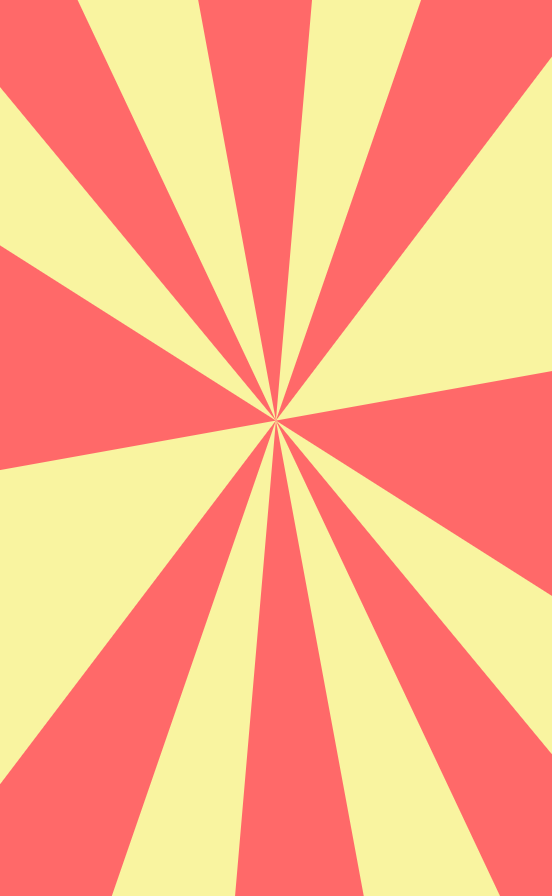
Reproduce this background procedurally as a Shadertoy shader.

```glsl
// Two-colour sunburst: uneven wedges cut by straight lines through one hub.

const vec3 CORAL = vec3(1.0, 0.412, 0.412);
const vec3 CREAM = vec3(0.978, 0.955, 0.629);
const vec2 HUB = vec2(0.4998, 0.5306);   // fraction of the canvas
const float EDGE_SOFTNESS = 1.0;         // edge width in pixels
const int LINE_COUNT = 8;

// Angle of each dividing line, in degrees counterclockwise from the right
const float LINE_ANGLES[LINE_COUNT] = float[LINE_COUNT](
    10.17, 52.82, 70.96, 85.09, 100.47, 115.24, 129.60, 147.58);

// Signed distance from p to a line through the origin
float lineDistance(vec2 p, float angle) {
    return p.y * cos(angle) - p.x * sin(angle);
}

// Smooth alternating sign: +1 in coral wedges, -1 in cream wedges
float wedgeSign(vec2 p, float edgeWidth) {
    float side = 1.0;
    for (int i = 0; i < LINE_COUNT; i++) {
        float d = lineDistance(p, radians(LINE_ANGLES[i]));
        side *= clamp(2.0 * d / edgeWidth, -1.0, 1.0);
    }
    return side;
}

void mainImage(out vec4 fragColor, in vec2 fragCoord) {
    // Hub-centred position in canvas heights
    vec2 p = (fragCoord - HUB * iResolution.xy) / iResolution.y;
    float edgeWidth = EDGE_SOFTNESS / iResolution.y;

    float coral = 0.5 + 0.5 * wedgeSign(p, edgeWidth);
    fragColor = vec4(mix(CREAM, CORAL, coral), 1.0);
}
```
